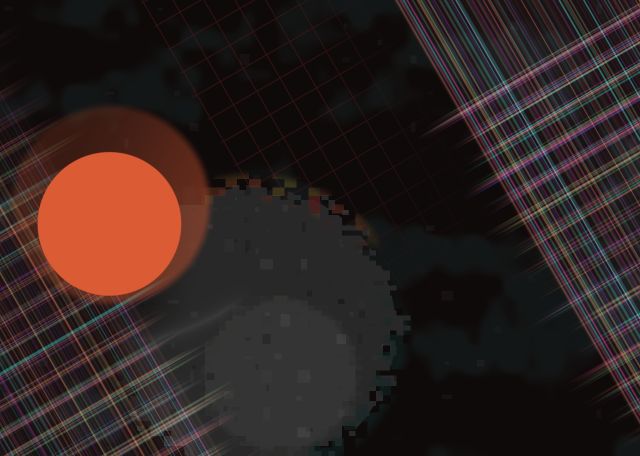
Give the GLSL for this background, as a Shadertoy shader.

```glsl
const vec3 BACKDROP = vec3(0.060, 0.040, 0.040);
const vec3 SMOKE = vec3(0.085, 0.110, 0.110);
const vec3 GRID_RED = vec3(0.33, 0.10, 0.11);
const vec3 PLANET = vec3(0.155, 0.157, 0.155);
const vec3 MOON = vec3(0.207, 0.207, 0.205);
const vec3 SUN = vec3(0.86, 0.355, 0.205);
const vec3 OLIVE = vec3(0.30, 0.27, 0.11);
const vec3 TEAL = vec3(0.06, 0.16, 0.15);

// Discs: centre x, centre y, radius, in canvas heights
const vec3 SUN_DISC = vec3(0.240, 0.509, 0.1575);
const vec3 HALO_DISC = vec3(0.2436, 0.551, 0.216);
const vec3 PLANET_DISC = vec3(0.555, 0.277, 0.313);
const vec3 MOON_DISC = vec3(0.614, 0.176, 0.168);

// Slanted frame: u runs along the shallow lines, v along the steep ones
const vec2 U_AXIS = vec2(0.866, 0.5);
const vec2 V_AXIS = vec2(0.5, -0.866);
const float LEFT_EDGE = 0.419;
const float RIGHT_EDGE = 1.25;
const float GRID_EDGE = 0.77;
const float GRID_STEP = 0.0587;
const float BEAM_STEP = 0.0535;
const float BEAM_START = -0.146;

float hash(vec2 p) {
    return fract(sin(dot(p, vec2(127.1, 311.7))) * 43758.5);
}

float noise(vec2 p) {
    vec2 i = floor(p), f = fract(p);
    f = f * f * (3.0 - 2.0 * f);
    return mix(mix(hash(i), hash(i + vec2(1, 0)), f.x),
               mix(hash(i + vec2(0, 1)), hash(i + vec2(1, 1)), f.x), f.y);
}

float disc(vec2 p, vec3 shape) { return length(p - shape.xy) - shape.z; }

float fill(float d, float soft) { return 1.0 - smoothstep(-soft, soft, d); }

vec3 neon(float h) {
    vec3 tints[6] = vec3[6](vec3(0.12, 0.68, 0.63), vec3(0.62, 0.16, 0.50),
                            vec3(0.80, 0.42, 0.26), vec3(0.26, 0.46, 0.27),
                            vec3(0.20, 0.18, 0.46), vec3(0.48, 0.20, 0.16));
    return tints[int(h * 5.99)];
}

// Dense parallel threads of random width, tint and strength
vec3 threads(float t, float seed, float px) {
    vec3 sum = vec3(0);
    for (float i = 0.0; i < 3.0; i++) {
        float freq = 42.0 + 55.0 * i;
        vec2 id = vec2(floor(t * freq), seed + i);
        float across = abs(fract(t * freq) - 0.5) / freq;
        float width = mix(0.0007, 0.26 / freq, hash(id + 7.3));
        float power = pow(hash(id + 3.1), 1.8) * mix(0.32, 0.75, i / 2.0);
        sum += neon(hash(id)) * power * fill(across - width, px);
    }
    return sum;
}

// Bundled shallow beams; inward is the distance past the stripe edge
vec3 beams(float v, float inward, float seed, float px) {
    float slot = (v - BEAM_START) / BEAM_STEP;
    float k = floor(slot + 0.5);
    float across = (slot - k) * BEAM_STEP;
    vec3 sum = vec3(0);
    for (float j = 0.0; j < 6.0; j++) {
        vec2 id = vec2(k + seed, j);
        float offset = (j - 2.5) * 0.0042 + 0.003 * (hash(id) - 0.5);
        float tip = -0.13 + 0.08 * hash(vec2(k, seed)) + 0.04 * hash(id + 5.0);
        float width = mix(0.0006, 0.0022, hash(id + 2.0));
        vec3 tint = mix(neon(hash(id + 9.0)), vec3(0.85, 0.58, 0.46), 0.35 * step(2.0, j) * step(j, 3.0));
        sum += tint * fill(abs(across - offset) - width, px)
             * smoothstep(tip, tip + 0.13, inward) * (0.35 + 0.45 * hash(id + 4.0));
    }
    return sum;
}

// Sparse random rectangles, signed by brightness
float blocks(vec2 p, float size, float chance) {
    vec2 id = floor(p / size), f = fract(p / size) - 0.5;
    vec2 extent = 0.08 + 0.28 * vec2(hash(id + 1.7), hash(id + 8.2));
    vec2 inside = step(abs(f), extent);
    return inside.x * inside.y * step(hash(id), chance) * (hash(id + 4.4) * 2.0 - 1.0);
}

// Disc distance broken into displaced cells along the rim
float brokenDisc(vec2 p, vec3 shape, float strength) {
    float d = disc(p, shape);
    for (float i = 0.0; i < 2.0; i++) {
        vec2 cell = vec2(0.030, 0.022) / (1.0 + i);
        vec2 id = floor(p / cell);
        float shifted = disc((id + 0.5) * cell, shape) + (hash(id + i) - 0.5) * strength;
        d = mix(d, shifted, step(0.55, hash(id + 11.0 + i)));
    }
    return d;
}

vec3 scene(vec2 p, float px) {
    float u = dot(p, U_AXIS), v = dot(p, V_AXIS);

    // Backdrop with drifting smoke and faint debris
    float smoke = noise(p * vec2(5, 9) + 3.0) * 0.7 + noise(p * 24.0) * 0.3;
    vec3 col = mix(BACKDROP, SMOKE, 0.65 * smoothstep(0.57, 0.75, smoke));
    col += 0.035 * max(blocks(p, 0.037, 0.16), 0.0);

    // Thin slanted grid
    vec2 g = abs(fract(vec2(u - GRID_EDGE, v) / GRID_STEP + 0.5) - 0.5) * GRID_STEP;
    float lines = max(fill(g.x - 0.0006, px), fill(g.y - 0.0006, px));
    float gridFade = smoothstep(GRID_EDGE - 0.01, GRID_EDGE, u)
                   * (1.0 - smoothstep(1.0, 1.24, u)) * (1.0 - smoothstep(-0.35, 0.25, v));
    col = mix(col, GRID_RED, 0.85 * lines * gridFade);

    // Planet, its moon and a pale swoosh
    float rim = brokenDisc(p, PLANET_DISC, 0.055);
    float body = fill(rim, px) * smoothstep(0.22, 0.47, p.x + 0.15 * (0.5 - p.y));
    col = mix(col, PLANET, body);
    float moon = fill(brokenDisc(p, MOON_DISC, 0.012), 0.012);
    col = mix(col, MOON, 0.9 * moon);
    float curve = 0.252 + 1.35 * pow(max(p.x - 0.27, 0.0), 2.0);
    float sweep = smoothstep(0.25, 0.36, p.x) * (1.0 - smoothstep(0.48, 0.56, p.x));
    col += 0.07 * sweep * exp(-abs(p.y - curve) * 75.0);
    col += body * (0.05 * blocks(p + 0.01, 0.041, 0.3) + 0.035 * blocks(p, 0.023, 0.12));

    // Tinted fragments along the rim
    vec2 id = floor(p / vec2(0.026, 0.019));
    float nearRim = 1.0 - smoothstep(0.012, 0.04, abs(disc(p, PLANET_DISC)));
    float chip = step(0.58, hash(id + 21.0)) * nearRim;
    vec3 warm = mix(GRID_RED, OLIVE, hash(id + 2.0));
    col = mix(col, warm, 0.7 * chip * smoothstep(0.44, 0.52, p.y) * smoothstep(0.42, 0.48, p.x));
    col = mix(col, TEAL, 0.5 * chip * (1.0 - smoothstep(0.25, 0.4, p.y)) * step(0.65, p.x));

    // Woven light on both sides
    float right = u - RIGHT_EDGE, left = LEFT_EDGE - u;
    float leftFade = 1.0 - smoothstep(0.45, 0.92, p.y);
    float rightMask = smoothstep(-0.006, 0.006, right);
    float leftMask = smoothstep(-0.02, 0.03, left) * leftFade;
    vec3 weave = rightMask * (threads(u, 5.0, px) + vec3(0.045, 0.025, 0.035));
    weave += leftMask * (0.65 * threads(u, 31.0, px) + vec3(0.035, 0.025, 0.03));
    weave += beams(v, right, 3.0, px) * smoothstep(-0.18, -0.16, v) * mix(1.0, 0.6, smoothstep(0.02, 0.2, v));
    weave += beams(v, left, 57.0, px) * mix(0.2, 0.65, leftFade);
    col += weave * (1.0 - 0.3 * weave);

    // Sun over its off-centre halo
    float glow = mix(0.2, 0.42, smoothstep(-0.2, 0.24, p.x - HALO_DISC.x - 0.6 * (p.y - HALO_DISC.y)));
    col = mix(col, SUN, glow * fill(disc(p, HALO_DISC), 0.012));
    return mix(col, SUN, fill(disc(p, SUN_DISC), px));
}

void mainImage(out vec4 fragColor, in vec2 fragCoord) {
    // Four samples per pixel soften the block edges
    vec3 sum = vec3(0);
    for (int i = 0; i < 4; i++) {
        vec2 jitter = vec2(i % 2, i / 2) * 0.5 - 0.25;
        sum += scene((fragCoord + jitter) / iResolution.y, 0.6 / iResolution.y);
    }
    fragColor = vec4(clamp(sum / 4.0, 0.0, 1.0), 1.0);
}
```
